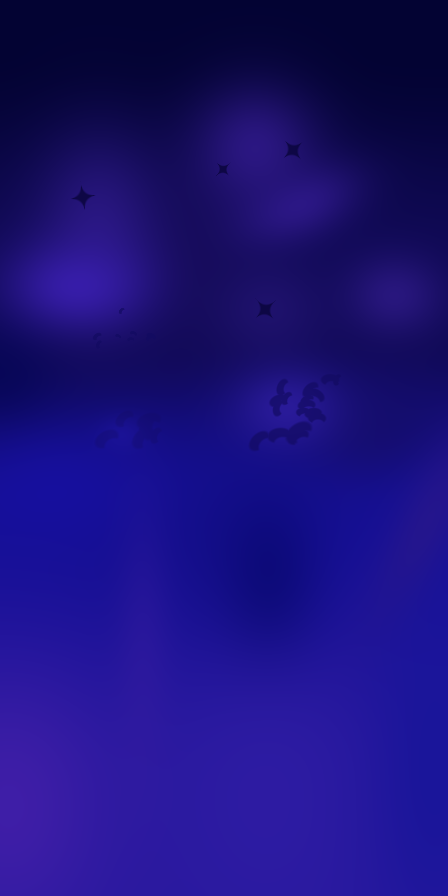
Write a Shadertoy shader that draws this background.

```glsl
// A deep indigo night: a vertical gradient tinted by soft elliptical glows,
// with dark four-pointed stars and scattered crescent flakes on top.
// Coordinates span 0..1 across and 0..2 upward.

vec2 hash2(float n) {
    return fract(sin(vec2(n * 12.71, n * 31.17 + 4.3)) * 4375.85);
}

mat2 rotation(float a) {
    float c = cos(a), s = sin(a);
    return mat2(c, -s, s, c);
}

// Blend a tint inside a soft ellipse
void glow(inout vec3 color, vec2 offset, vec2 radius, vec3 tint, float amount) {
    vec2 d = offset / radius;
    color = mix(color, tint, amount * exp(-dot(d, d)));
}

// Coverage of a concave four-pointed star
float star(vec2 p, float radius, float angle) {
    vec2 q = sqrt(abs(rotation(angle) * p) / radius);
    return 1.0 - smoothstep(0.82, 1.08, q.x + q.y);
}

// Coverage of one crescent: an ellipse with a shifted bite taken out
float crescent(vec2 p, float size, float angle) {
    vec2 q = rotation(angle) * p / size;
    float body = length(q * vec2(1.0, 1.6));
    float bite = length((q - vec2(0.15, -0.6)) * vec2(1.1, 1.5));
    return (1.0 - smoothstep(0.8, 1.1, body)) * smoothstep(0.55, 0.85, bite);
}

// A scattered group of crescents
float flakes(vec2 p, vec2 center, vec2 spread, float size, int count, float seed) {
    float cover = 0.0;
    for (int i = 0; i < count; i++) {
        float n = seed + float(i);
        vec2 place = center + (hash2(n) * 2.0 - 1.0) * spread;
        vec2 shape = hash2(n + 57.0);
        cover = max(cover, crescent(p - place, size * mix(0.5, 1.0, shape.x),
                                    shape.y * 2.0 - 0.7));
    }
    return cover;
}

vec3 background(vec2 p) {
    // Vertical gradient, from the top down
    vec3 color = mix(vec3(0.06, 0.035, 0.33), vec3(0.012, 0.012, 0.20),
                     smoothstep(1.42, 1.88, p.y));
    color = mix(vec3(0.085, 0.06, 0.59), color, smoothstep(0.88, 1.25, p.y));
    color = mix(vec3(0.16, 0.095, 0.62), color, smoothstep(0.25, 0.85, p.y));

    // Dark pockets
    glow(color, p - vec2(0.00, 1.17), vec2(0.13, 0.14), vec3(0.02, 0.02, 0.33), 0.8);
    glow(color, p - vec2(0.82, 1.05), vec2(0.19, 0.13), vec3(0.08, 0.05, 0.41), 0.8);
    glow(color, p - vec2(0.44, 1.42), vec2(0.13, 0.20), vec3(0.08, 0.04, 0.33), 0.6);
    glow(color, p - vec2(0.50, 0.82), vec2(0.25, 0.25), vec3(0.07, 0.05, 0.51), 0.6);
    glow(color, p - vec2(0.60, 0.70), vec2(0.11, 0.18), vec3(0.03, 0.03, 0.44), 0.75);

    // Violet clouds
    glow(color, p - vec2(0.22, 1.50), vec2(0.14, 0.20), vec3(0.18, 0.10, 0.54), 0.8);
    glow(color, p - vec2(0.17, 1.36), vec2(0.16, 0.10), vec3(0.23, 0.12, 0.70), 0.85);
    glow(color, p - vec2(0.57, 1.67), vec2(0.14, 0.14), vec3(0.19, 0.10, 0.55), 0.85);
    glow(color, rotation(0.4) * (p - vec2(0.67, 1.54)), vec2(0.075, 0.14).yx,
         vec3(0.19, 0.10, 0.56), 0.8);
    glow(color, p - vec2(0.88, 1.34), vec2(0.11, 0.09), vec3(0.18, 0.10, 0.53), 0.8);
    glow(color, p - vec2(0.60, 1.31), vec2(0.13, 0.11), vec3(0.14, 0.08, 0.46), 0.7);
    glow(color, p - vec2(0.64, 1.09), vec2(0.12, 0.09), vec3(0.19, 0.12, 0.65), 0.75);
    glow(color, p - vec2(0.27, 1.03), vec2(0.05, 0.04), vec3(0.13, 0.09, 0.65), 0.5);

    // Lower washes
    glow(color, p - vec2(0.12, 0.92), vec2(0.20, 0.13), vec3(0.09, 0.06, 0.63), 0.7);
    glow(color, rotation(-0.45) * (p - vec2(0.95, 0.82)), vec2(0.07, 0.24),
         vec3(0.17, 0.09, 0.53), 0.75);
    glow(color, p - vec2(0.32, 0.50), vec2(0.06, 0.32), vec3(0.19, 0.10, 0.62), 0.6);
    glow(color, p - vec2(0.60, 0.22), vec2(0.22, 0.30), vec3(0.18, 0.11, 0.64), 0.8);
    glow(color, p - vec2(0.97, 0.28), vec2(0.15, 0.42), vec3(0.09, 0.08, 0.60), 0.85);
    glow(color, p - vec2(0.02, 0.20), vec2(0.20, 0.28), vec3(0.26, 0.12, 0.66), 0.85);
    return color;
}

void mainImage(out vec4 fragColor, in vec2 fragCoord) {
    vec2 p = fragCoord / iResolution.xy * vec2(1.0, 2.0);
    vec3 color = background(p);

    // Stars
    float stars = star(p - vec2(0.185, 1.560), 0.036, 0.15);
    stars = max(stars, star(p - vec2(0.498, 1.622), 0.024, 0.75));
    stars = max(stars, star(p - vec2(0.654, 1.665), 0.034, 0.70));
    stars = max(stars, star(p - vec2(0.592, 1.309), 0.034, 0.72));
    color = mix(color, vec3(0.04, 0.02, 0.24), 0.85 * stars);

    // Flakes: dense on the right, fine and faint on the left
    float dark = flakes(p, vec2(0.69, 1.10), vec2(0.07, 0.07), 0.025, 13, 3.0);
    dark = max(dark, flakes(p, vec2(0.63, 1.03), vec2(0.06, 0.02), 0.035, 4, 31.0));
    dark = max(dark, flakes(p, vec2(0.27, 1.27), vec2(0.07, 0.04), 0.012, 8, 47.0));
    float faint = flakes(p, vec2(0.30, 1.06), vec2(0.08, 0.04), 0.035, 7, 71.0);
    color = mix(color, vec3(0.07, 0.04, 0.38), max(0.7 * dark, 0.3 * faint));

    fragColor = vec4(color, 1.0);
}
```
